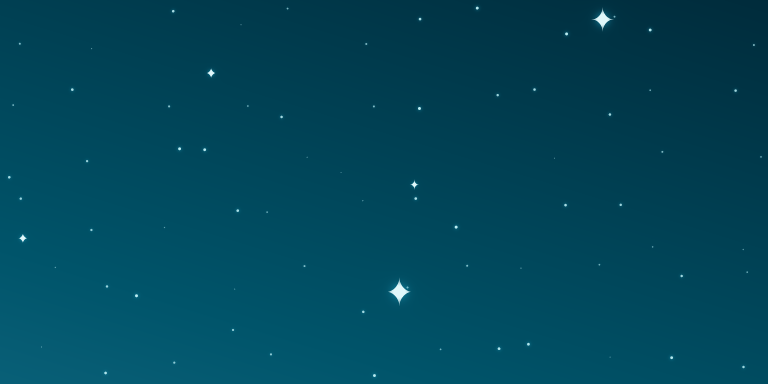
A WebGL 2 fragment shader for this texture:

```glsl
#version 300 es
precision highp float;

uniform vec2 u_resolution;
out vec4 fragColor;

// Sky
const vec3 SKY_DARK = vec3(0.0, 0.17, 0.232);
const vec3 SKY_LIGHT = vec3(0.0, 0.375, 0.468);
const vec2 SKY_SLOPE = vec2(0.38, 0.62);
const float CORNER_RED = 0.03;

// Dots, lengths in canvas heights
const float DOT_ROWS = 6.0;
const float DOT_SHARE = 0.92;
const float DOT_MARGIN = 0.1;
const vec2 DOT_RADIUS = vec2(0.0012, 0.0038);
const vec3 DOT_COLOR = vec3(0.74, 0.93, 0.95);

// Four-pointed sparkles
const int SPARKLE_COUNT = 5;
const vec2 SPARKLE_START = vec2(0.52, 0.24);
const vec2 SPARKLE_STEP = vec2(0.7549, 0.5698);
const vec2 SPARKLE_SIZE = vec2(0.014, 0.037);
const float SPARKLE_POWER = 0.6;
const vec3 SPARKLE_COLOR = vec3(0.88, 0.97, 0.98);
const vec3 GLOW_COLOR = vec3(0.1, 0.62, 0.75);

vec3 hash3(vec2 cell) {
    vec3 p = fract(cell.xyx * vec3(0.1031, 0.103, 0.0973));
    p += dot(p, p.yxz + 33.33);
    return fract((p.xxy + p.yzz) * p.zyx);
}

vec3 skyGradient(vec2 uv) {
    float light = dot(1.0 - uv, SKY_SLOPE);
    vec3 sky = mix(SKY_DARK, SKY_LIGHT, light);
    sky.r += CORNER_RED * smoothstep(0.75, 1.0, light);
    return sky;
}

// One jittered dot per cell: x is its disc, y its halo
vec2 dotField(vec2 p, float pixel) {
    vec2 cell = floor(p * DOT_ROWS);
    vec3 place = hash3(cell + 7.0);
    vec3 look = hash3(cell + 61.0);
    vec2 center = (cell + mix(vec2(DOT_MARGIN), vec2(1.0 - DOT_MARGIN), place.xy)) / DOT_ROWS;
    float dist = length(p - center);
    float radius = mix(DOT_RADIUS.x, DOT_RADIUS.y, look.x);
    float present = step(place.z, DOT_SHARE);
    float disc = clamp(0.5 + (radius - dist) / pixel, 0.0, 1.0) * mix(0.4, 1.0, look.x);
    float reach = dist / (radius * 1.9);
    float halo = 0.3 * look.x * exp(-reach * reach);
    return present * vec2(disc, halo);
}

// Concave star: x is its body, y its halo
vec2 sparkle(vec2 offset, float size, float pixel) {
    vec2 q = abs(offset) * vec2(1.15, 1.0);
    vec2 powered = pow(q + 1e-6, vec2(SPARKLE_POWER));
    float reach = pow(powered.x + powered.y, 1.0 / SPARKLE_POWER);
    vec2 slope = pow((q + 0.35 * pixel) / (reach + pixel), vec2(SPARKLE_POWER - 1.0));
    float dist = (reach - size) / max(length(slope), 1.0);
    float body = clamp(0.5 - dist / pixel, 0.0, 1.0);
    float radius = length(offset) / size;
    body *= 1.0 - 0.55 * smoothstep(0.35, 1.0, radius);
    float halo = 0.55 * exp(-3.2 * radius * radius) + 0.12 * exp(-1.8 * radius);
    return vec2(body, halo);
}

void main() {
    vec2 uv = gl_FragCoord.xy / u_resolution;
    float pixel = 1.0 / u_resolution.y;
    float aspect = u_resolution.x / u_resolution.y;
    vec2 p = vec2(uv.x * aspect, uv.y);

    vec3 color = skyGradient(uv);

    // Small dots
    vec2 dots = dotField(p, pixel);
    color = mix(color, GLOW_COLOR, dots.y);
    color = mix(color, DOT_COLOR, dots.x);

    // Sparkles spread by a low-discrepancy sequence
    for (int i = 0; i < SPARKLE_COUNT; i++) {
        float n = float(i);
        vec2 center = fract(SPARKLE_START + n * SPARKLE_STEP) * vec2(aspect, 1.0);
        float swell = 0.5 + 0.5 * cos(n * 2.1);
        float size = mix(SPARKLE_SIZE.x, SPARKLE_SIZE.y, swell * swell) * (1.0 - 0.05 * n);
        vec2 star = sparkle(p - center, size, pixel);
        color = mix(color, GLOW_COLOR, star.y);
        color = mix(color, SPARKLE_COLOR, star.x);
    }

    fragColor = vec4(color, 1.0);
}
```
